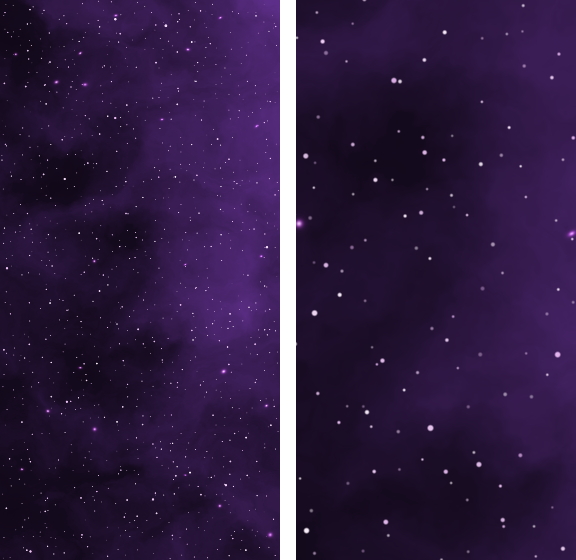
Left: the whole. Right: its middle third, enlarged.
Write a Shadertoy shader that draws this texture.

```glsl
// Deep purple nebula with dark dust clouds, fine white stars and a few magenta glows.

const vec3 NEBULA_COLOR = vec3(0.30, 0.15, 0.44);
const vec3 STAR_WHITE = vec3(1.0, 0.97, 1.0);
const vec3 STAR_PINK = vec3(0.92, 0.72, 0.96);
const vec3 GLOW_COLOR = vec3(0.66, 0.22, 0.74);
const float BASE_LIGHT = 0.28;
const float SIDE_LIGHT = 0.25;    // brightening towards the right
const float HEIGHT_LIGHT = 0.12;  // brightening away from the bottom
const float WARP = 0.26;
const float WISP_CONTRAST = 0.62;
const float WISP_DECAY = 0.56;
const float DARKEST_LIGHT = 0.20;
const float STAR_SOFTNESS = 0.0014;

// Large clouds: centre x, centre y, radius, light added or removed
const int CLOUD_COUNT = 11;
const vec4 CLOUDS[CLOUD_COUNT] = vec4[](
    vec4(0.80, 1.10, 0.25, 0.36), vec4(1.05, 2.00, 0.28, 0.48),
    vec4(1.05, 1.45, 0.33, 0.26), vec4(0.45, 1.92, 0.25, 0.16),
    vec4(0.02, 1.78, 0.20, -0.28), vec4(0.16, 1.35, 0.17, -0.26),
    vec4(0.45, 1.12, 0.13, -0.36), vec4(0.08, 1.17, 0.13, 0.22),
    vec4(0.42, 0.72, 0.17, -0.18), vec4(0.75, 0.85, 0.20, 0.14),
    vec4(0.50, 1.50, 0.20, 0.12));

float hash(vec2 p) {
    return fract(sin(dot(p, vec2(127.1, 311.7))) * 43758.5453);
}

float noise(vec2 p) {
    vec2 i = floor(p), f = fract(p);
    f = f * f * (3.0 - 2.0 * f);
    return mix(mix(hash(i), hash(i + vec2(1, 0)), f.x),
               mix(hash(i + vec2(0, 1)), hash(i + vec2(1, 1)), f.x), f.y);
}

// Fractal noise centred on zero
float fbm(vec2 p) {
    float sum = 0.0, amplitude = 0.45;
    for (int i = 0; i < 6; i++) {
        sum += amplitude * (noise(p) - 0.5);
        p = mat2(1.6, 1.2, -1.2, 1.6) * p + 7.3;
        amplitude *= WISP_DECAY;
    }
    return sum;
}

float nebulaLight(vec2 p) {
    vec2 warped = p + WARP * vec2(fbm(p * 5.0), fbm(p * 5.0 + 31.0));
    float light = BASE_LIGHT + SIDE_LIGHT * p.x + HEIGHT_LIGHT * smoothstep(0.0, 1.0, p.y);
    for (int i = 0; i < CLOUD_COUNT; i++) {
        vec2 d = (warped - CLOUDS[i].xy) / CLOUDS[i].z;
        light += CLOUDS[i].w * exp(-dot(d, d));
    }
    light += WISP_CONTRAST * fbm(warped * vec2(4.5, 6.5) + 12.0);
    return max(light, DARKEST_LIGHT + 0.25 * light);
}

// One jittered star per grid cell, kept with the given chance
vec3 starLayer(vec3 color, vec2 p, float cells, float chance, vec2 radii, vec2 glare, float seed) {
    vec2 cell = floor(p * cells);
    vec2 key = cell + seed;
    if (hash(key) > chance) return color;
    vec2 jitter = vec2(hash(key + 3.7), hash(key + 9.2));
    vec2 d = p - (cell + mix(vec2(0.15), vec2(0.85), jitter)) / cells;
    float size = hash(key + 15.4);
    float radius = mix(radii.x, radii.y, size * size);
    float soft = max(STAR_SOFTNESS, 0.5 / iResolution.x);
    float cover = 1.0 - smoothstep(radius - soft, radius + soft, length(d));
    float power = mix(glare.x, glare.y, hash(key + 21.8));
    vec3 tint = mix(STAR_PINK, STAR_WHITE, hash(key + 27.1));
    return mix(color, tint, cover * power);
}

// Sparse magenta halos, slightly stretched, with a pale core
vec3 glowLayer(vec3 color, vec2 p, float cells, float chance, float seed) {
    vec2 cell = floor(p * cells);
    vec2 key = cell + seed;
    if (hash(key) > chance) return color;
    vec2 jitter = vec2(hash(key + 4.1), hash(key + 8.6));
    vec2 d = p - (cell + mix(vec2(0.25), vec2(0.75), jitter)) / cells;
    float angle = 0.9 * hash(key + 13.3) - 0.2;
    d = mat2(cos(angle), -sin(angle), sin(angle), cos(angle)) * d;
    d.y *= mix(1.0, 1.7, hash(key + 17.9));
    float size = hash(key + 23.5);
    float radius = mix(0.0040, 0.0085, size * size);
    float r2 = dot(d, d) / (radius * radius);
    color += GLOW_COLOR * (0.75 * exp(-r2) + 0.10 * exp(-r2 * 0.25));
    return mix(color, STAR_WHITE, mix(0.4, 1.0, hash(key + 29.7)) * exp(-r2 * 3.0));
}

void mainImage(out vec4 fragColor, in vec2 fragCoord) {
    vec2 p = fragCoord / iResolution.x;  // canvas width is 1

    vec3 color = NEBULA_COLOR * nebulaLight(p);

    // Stars from faint and many to bright and few
    color = starLayer(color, p, 32.0, 0.42, vec2(0.0012, 0.0024), vec2(0.35, 1.0), 40.0);
    color = starLayer(color, p, 15.0, 0.40, vec2(0.0023, 0.0034), vec2(0.85, 1.0), 95.0);
    color = starLayer(color, p, 6.0, 0.25, vec2(0.0038, 0.0052), vec2(0.95, 1.0), 160.0);
    color = glowLayer(color, p, 8.0, 0.18, 210.0);

    fragColor = vec4(clamp(color, 0.0, 1.0), 1.0);
}
```
